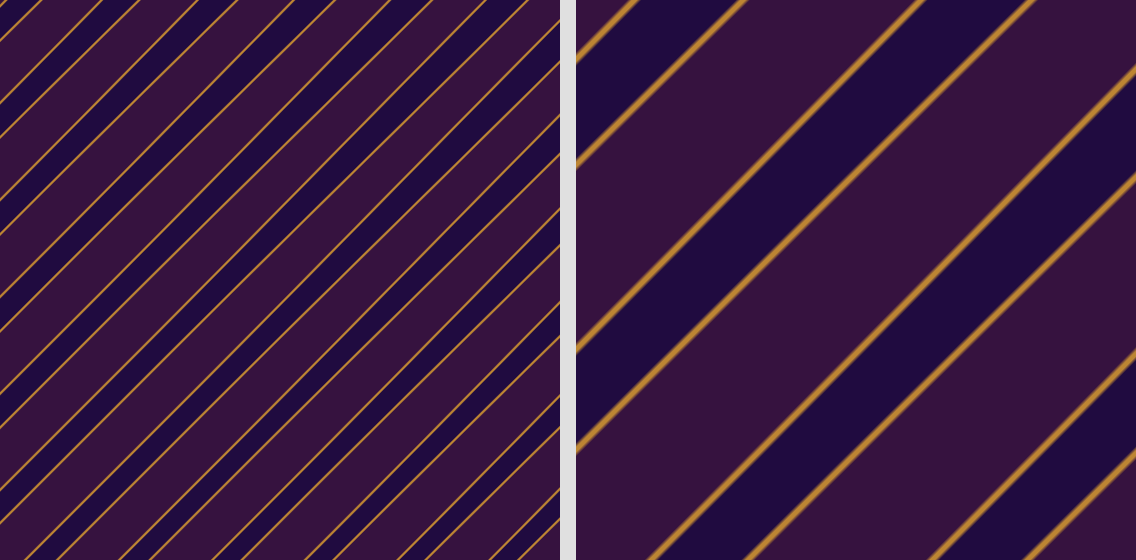
Left: the whole. Right: its middle third, enlarged.
A three.js fragment shader for this pattern:

```glsl
// Diagonal navy bands edged with thin gold lines on a plum ground.
// Each pixel finds its nearest band by rounding; slow waves shift the band
// centres and vary the widths, and the edges come from distances.
varying vec2 vUv;

const float PI = 3.14159265;
const vec3 PLUM = vec3(0.212, 0.071, 0.247);
const vec3 NAVY = vec3(0.127, 0.045, 0.250);
const vec3 GOLD = vec3(0.740, 0.520, 0.200);

const float FIRST = 0.042;         // centre of the first band, from the upper left
const float SPACING = 0.1689;      // mean step between band centres
const float LAST_INDEX = 11.0;     // twelve bands, counted from zero
const float LINE_HALF = 0.0020;    // half thickness of a gold line
const float SOFTNESS = 0.0010;     // half width of a smoothed edge

// Band centre: even steps with a slow drift that peaks mid-canvas
float bandCentre(float index) {
  float angle = PI * index / LAST_INDEX;
  float drift = 0.0172 * sin(angle) - 0.0012 * sin(3.0 * angle);
  return FIRST + SPACING * index + drift;
}

// Half width: a slow wave across the bands, swelling toward the upper right
float bandHalfWidth(float index, float along) {
  float wave = 0.0031 * cos(2.0 * PI * (index - 2.5) / 17.0);
  float swell = 0.0085 * smoothstep(-0.4, 1.1, along);
  return 0.0277 + wave + swell;
}

// Coverage of the inside of a signed distance
float fill(float distance, float softness) {
  return 1.0 - clamp(0.5 + 0.5 * distance / softness, 0.0, 1.0);
}

void main() {
  float across = vUv.x + 1.0 - vUv.y;  // 0 at upper left, 2 at lower right
  float along = vUv.x + vUv.y - 1.0;   // -1 at lower left, 1 at upper right

  // Signed distance to the edge of the nearest band
  float index = floor((across - FIRST) / SPACING + 0.5);
  float offset = abs(across - bandCentre(index));
  float edge = (offset - bandHalfWidth(index, along)) / sqrt(2.0);

  // Band fill, then gold lines centred on its edges
  vec3 colour = mix(PLUM, NAVY, fill(edge, SOFTNESS));
  colour = mix(colour, GOLD, fill(abs(edge) - LINE_HALF, SOFTNESS));
  gl_FragColor = vec4(colour, 1.0);
}
```
